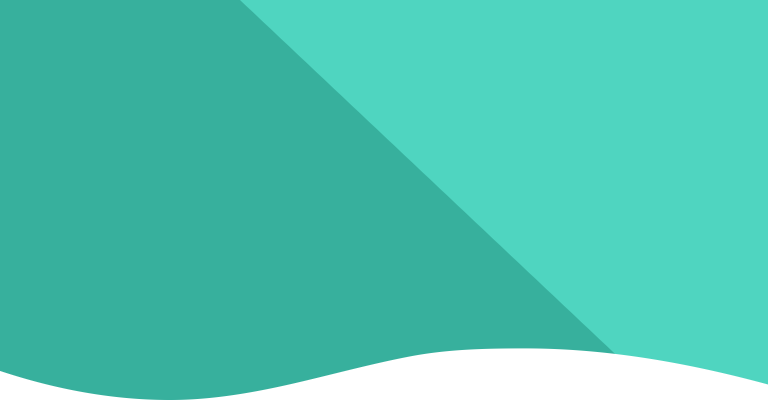
A Shadertoy shader for this background:

```glsl
// Two flat teal areas split by a diagonal, above a white wave along the bottom.

const float ASPECT = 1.925;
const vec3 DARK_TEAL = vec3(0.214, 0.690, 0.616);
const vec3 LIGHT_TEAL = vec3(0.310, 0.835, 0.753);
const vec3 WHITE = vec3(1.0);

// Wave knots: x, height, slope
const int KNOTS = 6;
const vec3 WAVE[KNOTS] = vec3[KNOTS](
    vec3(0.000, 0.0727, -0.330),
    vec3(0.426, 0.0000,  0.000),
    vec3(0.752, 0.0451,  0.235),
    vec3(1.028, 0.1090,  0.190),
    vec3(1.316, 0.1290,  0.000),
    vec3(1.925, 0.0388, -0.270));

// Cubic Hermite curve between two knots; returns height and slope
vec2 hermite(vec3 a, vec3 b, float x) {
    float span = b.x - a.x;
    float t = (x - a.x) / span;
    float rise = b.y - a.y;
    float c1 = a.z * span;
    float c2 = 3.0 * rise - span * (2.0 * a.z + b.z);
    float c3 = span * (a.z + b.z) - 2.0 * rise;
    float height = a.y + t * (c1 + t * (c2 + t * c3));
    float slope = (c1 + t * (2.0 * c2 + 3.0 * t * c3)) / span;
    return vec2(height, slope);
}

// Approximate signed distance to the wave, positive above it
float waveDistance(vec2 p) {
    vec2 curve = vec2(0.0);
    for (int i = 0; i < KNOTS - 1; i++) {
        if (p.x >= WAVE[i].x) curve = hermite(WAVE[i], WAVE[i + 1], p.x);
    }
    return (p.y - curve.x) / sqrt(1.0 + curve.y * curve.y);
}

// Signed distance to the line through a and b, positive on its left
float lineDistance(vec2 p, vec2 a, vec2 b) {
    vec2 dir = normalize(b - a);
    return dot(p - a, vec2(-dir.y, dir.x));
}

// Edge coverage, about one pixel wide
float cover(float d, float pixel) {
    return clamp(d / pixel + 0.5, 0.0, 1.0);
}

void mainImage(out vec4 fragColor, in vec2 fragCoord) {
    vec2 p = fragCoord / iResolution.xy * vec2(ASPECT, 1.0);
    float pixel = 1.0 / iResolution.y;

    // Diagonal split
    float diagonal = lineDistance(p, vec2(0.6015, 1.0), vec2(1.539, 0.1178));
    vec3 color = mix(DARK_TEAL, LIGHT_TEAL, cover(diagonal, pixel));

    // White wave
    color = mix(WHITE, color, cover(waveDistance(p), pixel));

    fragColor = vec4(color, 1.0);
}
```
